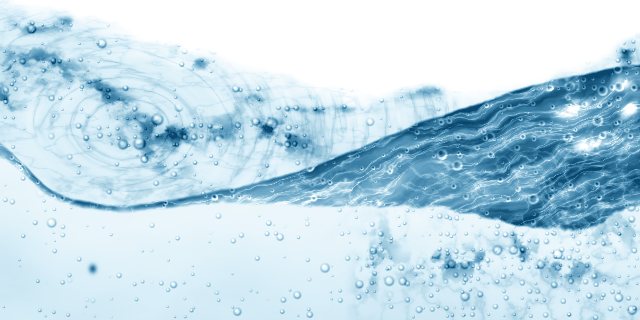
Give the GLSL for this texture, as a WebGL 2 fragment shader.

```glsl
#version 300 es
precision highp float;
// A rolling blue water wave with a pale curl, a dark body and drifting bubbles.
uniform vec2 u_resolution;
out vec4 outColor;

// Heights of the three contours, evenly spaced from x = 0 to x = 2
const float SURFACE[13] = float[](1.02, .975, .93, .87, .825, .78, .735, .705, .737, .71, .75, .80, .90);
const float WAVE_TOP[13] = float[](.55, .406, .363, .372, .403, .437, .49, .557, .625, .68, .735, .772, .80);
const float WAVE_BASE[13] = float[](.515, .385, .345, .353, .37, .368, .357, .36, .355, .335, .297, .295, .367);

// Water colours from clear to deep
const vec3 RAMP[6] = vec3[](vec3(1.), vec3(.84, .93, .97), vec3(.62, .79, .87),
                            vec3(.40, .64, .77), vec3(.22, .49, .64), vec3(.04, .28, .43));

vec3 waterColor(float ink) {
  float k = clamp(ink, 0., 1.) * 5.;
  int i = min(int(k), 4);
  return mix(RAMP[i], RAMP[i + 1], k - float(i));
}

float hash(vec2 p) {
  vec3 q = fract(p.xyx * vec3(.1031, .1030, .0973));
  q += dot(q, q.yzx + 33.33);
  return fract((q.x + q.y) * q.z);
}

float noise(vec2 p) {
  vec2 i = floor(p), f = fract(p);
  f = f * f * (3. - 2. * f);
  return mix(mix(hash(i), hash(i + vec2(1, 0)), f.x),
             mix(hash(i + vec2(0, 1)), hash(i + vec2(1, 1)), f.x), f.y);
}

float fbm(vec2 p) {
  float sum = 0., amp = .5;
  for (int i = 0; i < 5; i++) {
    sum += amp * noise(p);
    p = mat2(1.6, 1.2, -1.2, 1.6) * p + 7.3;
    amp *= .5;
  }
  return sum;
}

// Thin bright creases of the noise field
float crease(vec2 p, float sharpness) {
  return pow(1. - min(abs(2. * fbm(p) - 1.) * 1.4, 1.), sharpness);
}

// Smooth cubic through evenly spaced heights
float curve(float h[13], float x) {
  float k = clamp(x * 6., 0., 11.999);
  int i = int(k);
  float t = k - float(i), a = h[max(i - 1, 0)], b = h[i], c = h[i + 1], d = h[min(i + 2, 12)];
  return b + .5 * t * (c - a + t * (2. * a - 5. * b + 4. * c - d + t * (3. * (b - c) + d - a)));
}

// Soft tilted ellipse
float blob(vec2 p, vec2 center, vec2 radius, float angle) {
  vec2 d = p - center;
  float c = cos(angle), s = sin(angle);
  d = vec2(c * d.x + s * d.y, c * d.y - s * d.x) / radius;
  return exp(-dot(d, d));
}

// Scattered bubbles: positive rim, negative glint
float bubbles(vec2 p, float scale, float density, float seed) {
  vec2 g = p * scale + seed, id = floor(g);
  float h = hash(id + seed), size = hash(id + seed + 41.);
  float r = mix(.08, .28, size * size);
  vec2 jitter = vec2(hash(id + 13.), hash(id + 71.)) - .5;
  vec2 d = fract(g) - .5 - jitter * .4;
  float len = length(d), aa = scale / u_resolution.y;
  float rim = 1. - smoothstep(.0, .28 * r + aa, abs(len - r));
  float shade = .65 + .35 * dot(d / max(len, .001), vec2(.5, -.85));
  float glint = 1. - smoothstep(.15 * r, .45 * r + aa, length(d - r * vec2(-.25, .3)));
  return (rim * shade - .5 * glint) * smoothstep(h - .04, h + .04, density);
}

// Pale water of the curl behind the wave
float curlInk(vec2 p, float depth) {
  float e = length((p - vec2(.42, .60)) * vec2(1., 1.4));
  vec2 flow = vec2(e * 15. + p.x * 2., p.y * 4. + p.x * 3.);
  float ink = .06 + .09 * smoothstep(0., .12, depth) + .16 * (fbm(flow) - .5);
  ink += .16 * crease(flow * 1.3 + 5., 6.) * smoothstep(.0, .05, depth);
  ink += .10 * crease(p * vec2(9., 24.) + 2., 9.);
  // Broken dark crests
  float crest = blob(p, vec2(.03, .73), vec2(.05, .11), -.25) + .9 * blob(p, vec2(.15, .79), vec2(.06, .04), -.9);
  crest += .85 * blob(p, vec2(.33, .71), vec2(.19, .035), -.62);
  crest += .95 * blob(p, vec2(.58, .585), vec2(.17, .037), .05);
  crest += blob(p, vec2(.87, .575), vec2(.12, .045), -.38);
  crest += .7 * blob(p, vec2(.50, .50), vec2(.10, .035), -.5);
  crest += .7 * blob(p, vec2(.77, .70), vec2(.07, .018), -.35);
  crest += .7 * blob(p, vec2(.61, .81), vec2(.09, .025), -.5);
  crest += .7 * blob(p, vec2(1.02, .657), vec2(.13, .013), 0.);
  crest += .6 * blob(p, vec2(1.36, .72), vec2(.12, .022), .15);
  crest += .7 * blob(p, vec2(.18, .925), vec2(.16, .022), .1);
  crest += 1.3 * blob(p, vec2(1.97, .86), vec2(.025, .07), -.4);
  float broken = smoothstep(.38, .68, fbm(p * vec2(24., 30.)));
  ink += crest * (.12 + .65 * broken);
  float cluster = .06 + .65 * min(crest, 1.) + .3 * blob(p, vec2(.4, .62), vec2(.22, .13), -.4);
  ink += .42 * bubbles(p, 17., cluster, 3.) + .34 * bubbles(p, 34., cluster, 19.);
  // Shadow gathered just over the wave on the left
  return ink + .2 * blob(p, vec2(.38, .40), vec2(.22, .03), -.1) * broken;
}

// Dark streaked body of the wave
float bodyInk(vec2 p, float top, float base) {
  float s = top - p.y, t = s / max(top - base, .01);
  float warp = fbm(p * 6.) - .5, right = smoothstep(.9, 1.6, p.x);
  vec2 flow = vec2(p.x * 5., s * 34. + warp * 4.);
  float ink = .76 + .14 * right + .75 * (fbm(flow) - .5);
  ink += .18 * (1. - smoothstep(.0, .035, s)) - .22 * smoothstep(.4, 1., t) * (1. - right);
  ink -= .36 * crease(flow * vec2(1.4, 1.2) + 9., 7.);
  ink -= .22 * crease(p * vec2(15., 22.) + warp * 3., 8.) * smoothstep(.1, .7, t);
  // Bright foam patches and trapped bubbles
  float foam = blob(p, vec2(1.80, .66), vec2(.055, .022), .35) + blob(p, vec2(1.86, .555), vec2(.07, .028), .2);
  foam += blob(p, vec2(1.97, .66), vec2(.04, .02), .6) + .7 * blob(p, vec2(1.95, .735), vec2(.03, .02), 0.);
  ink -= foam * (.35 + .7 * smoothstep(.35, .6, fbm(p * 30.)));
  float trapped = .14 + .22 * exp(-s * 16.) + .2 * right * (1. - t);
  ink -= .45 * bubbles(p, 20., trapped, 57.) + .35 * bubbles(p, 38., trapped, 83.);
  return ink;
}

// Clear water below with rising bubbles
float belowInk(vec2 p, float base) {
  float depth = base - p.y, right = smoothstep(.9, 1.6, p.x);
  float ink = .10 + .13 * smoothstep(0., .4, depth) + .07 * (fbm(p * vec2(4., 9.)) - .5);
  float clump = blob(p, vec2(1.44, .18), vec2(.16, .045), .1) + .8 * blob(p, vec2(1.76, .17), vec2(.13, .05), -.4);
  clump += .6 * blob(p, vec2(1.18, .20), vec2(.05, .13), -.3) + .7 * blob(p, vec2(1.62, .25), vec2(.018, .07), .2);
  clump += .5 * blob(p, vec2(1.92, .27), vec2(.12, .06), .2);
  ink += clump * .5 * smoothstep(.40, .65, fbm(p * 30. + 4.));
  ink += .14 * right * crease(p * 13., 7.);
  float density = .12 + .28 * right + .5 * clump;
  ink += .35 * bubbles(p, 21., density, 7.) + .3 * bubbles(p, 39., density, 29.);
  return ink + .7 * blob(p, vec2(.29, .16), vec2(.012, .014), 0.);
}

void main() {
  vec2 p = gl_FragCoord.xy / u_resolution.y;
  float ragged = fbm(p * 16.) - .5, px = 1.5 / u_resolution.y;
  float surface = curve(SURFACE, p.x) + .05 * ragged;
  float top = curve(WAVE_TOP, p.x) + .012 * ragged;
  float base = curve(WAVE_BASE, p.x) + (.012 + .03 * smoothstep(.8, 1.6, p.x)) * ragged;

  // Layers from back to front
  float ink = curlInk(p, surface - p.y) * smoothstep(-.012, .02, surface - p.y);
  ink = mix(ink, bodyInk(p, top, base), smoothstep(-px, px + .003, top - p.y));
  ink = mix(ink, belowInk(p, base), smoothstep(-px, px + .006, base - p.y));
  outColor = vec4(waterColor(ink), 1.);
}
```
